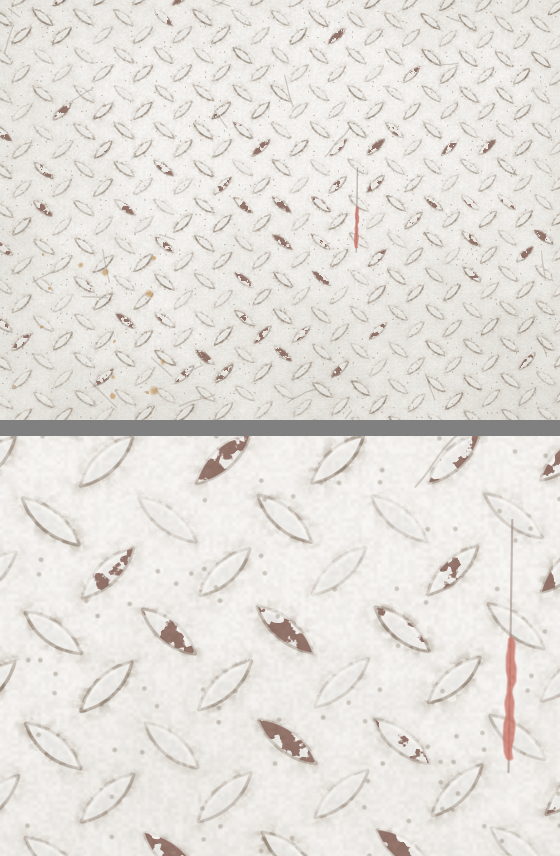
Top, the full canvas; bottom, a detail of the centre.
This texture is drawn by a WebGL 2 fragment shader. Its source:

```glsl
#version 300 es
precision highp float;
// Worn, white-painted steel tread plate with crossed lens-shaped studs, dirt and rust.
uniform vec2 u_resolution;
out vec4 fragColor;

float hash(vec2 p) { return fract(sin(dot(p, vec2(127.1, 311.7))) * 43758.5453); }

float noise(vec2 p) {
  vec2 i = floor(p), f = fract(p);
  f = f * f * (3.0 - 2.0 * f);
  return mix(mix(hash(i), hash(i + vec2(1, 0)), f.x),
             mix(hash(i + vec2(0, 1)), hash(i + vec2(1, 1)), f.x), f.y);
}

float fbm(vec2 p) {
  float sum = 0.0, amp = 0.53;
  for (int i = 0; i < 4; i++, amp *= 0.5) {
    sum += amp * noise(p);
    p = p * 2.03 + 17.3;
  }
  return sum;
}

// Lens with its long axis along x
float lens(vec2 p, float halfLength, float halfWidth) {
  p = abs(p);
  float c = (halfLength * halfLength - halfWidth * halfWidth) / (2.0 * halfWidth);
  return (p.x - halfLength) * c > p.y * halfLength
    ? length(p - vec2(halfLength, 0)) : length(p + vec2(0, c)) - c - halfWidth;
}

float segment(vec2 p, vec2 a, vec2 b) {
  vec2 ab = b - a;
  return length(p - a - ab * clamp(dot(p - a, ab) / dot(ab, ab), 0.0, 1.0));
}

// Stud lattice, y down, slightly tilted
vec2 lattice(vec2 uv) {
  float u = uv.x * (1.0 - 0.014 * uv.y);
  float top = 0.043 - 0.017 * u + 0.035 * u * u;
  float pitch = 0.0911 - 0.0017 * u - 0.0056 * u * u;
  return vec2(-0.05 + 13.58 * u + 1.04 * u * u, (uv.y - top) / pitch);
}

void main() {
  vec2 uv = gl_FragCoord.xy / u_resolution;
  uv.y = 1.0 - uv.y;
  vec2 p = uv * vec2(1.3333, 1.0), g = lattice(uv), id = vec2(0);
  float px = 1.0 / u_resolution.y, aa = 11.2 * px;

  // Nearest stud of two interleaved, opposed lattices
  float d = 10.0, under = 0.0;
  for (int k = 0; k < 2; k++) {
    vec2 q = g - 0.47 * float(k);
    vec2 cell = floor(q + 0.5), key = cell + 61.0 * float(k);
    vec2 f = q - cell - 0.025 * (vec2(hash(key), hash(key + 5.0)) - 0.5);
    float angle = (k == 0 ? 0.71 : -0.76) + 0.08 * (hash(key + 9.0) - 0.5);
    vec2 axis = vec2(cos(angle), sin(angle));
    vec2 local = vec2(dot(f, axis), dot(f, vec2(-axis.y, axis.x)));
    float stud = lens(local, 0.295 + 0.02 * hash(key + 3.0), 0.088);
    if (stud < d) { d = stud; id = key; under = smoothstep(-0.06, 0.06, local.y); }
  }

  // Painted ground: soft light and clouds
  float light = 1.15 - 0.95 * length((uv - vec2(0.5, 0.3)) * vec2(0.95, 0.9));
  light += 0.6 * (fbm(p * 5.0) - 0.5) + 0.35 * (fbm(g * 5.0 + 30.0) - 0.5);
  vec3 col = mix(vec3(0.85, 0.84, 0.81), vec3(0.955, 0.947, 0.935), clamp(light, 0.0, 1.0));

  // Dirt gathered around the studs
  float grime = 0.4 + 0.6 * hash(id + 21.0);
  float gritty = smoothstep(0.38, 0.72, fbm(g * 16.0));
  float halo = exp(-max(d, 0.0) * 17.0) * smoothstep(-0.01, 0.02, d);
  col = mix(col, vec3(0.67, 0.62, 0.56), halo * grime * (0.12 + 0.7 * gritty));

  // Stud face and its dark, broken outline
  float face = smoothstep(aa, -aa, d);
  col = mix(col, col * 0.4 + vec3(0.535, 0.53, 0.52), 0.75 * face);
  float rim = 1.0 - smoothstep(0.007, 0.012 + aa, abs(d - 0.004));
  col = mix(col, vec3(0.55, 0.49, 0.43), rim * grime * (0.2 + 0.35 * under + 0.35 * gritty));
  col += 0.035 * face * (1.0 - under) * smoothstep(-0.06, -0.015, d);

  // Chipped paint on a few studs, mostly across the middle
  float worn = step(1.0 - 0.27 * exp(-9.0 * pow(abs(uv.y - 0.53), 2.0)), hash(id + 40.0));
  float chip = smoothstep(0.51, 0.56, fbm(g * 7.0 + id));
  col = mix(col, vec3(0.51, 0.37, 0.33), 0.85 * chip * worn * face);

  // Rust stains at the lower left
  float ragged = 0.012 * (fbm(p * 60.0) - 0.5);
  for (float n = 0.0; n < 18.0; n++) {
    vec2 at = vec2(0.42 * hash(vec2(n, 1)), 0.54 + 0.43 * hash(vec2(n, 2)));
    float size = 0.004 + 0.014 * pow(hash(vec2(n, 3)), 3.0);
    float stain = 1.0 - smoothstep(size * 0.2, size, length(p - at) + ragged);
    col = mix(col, vec3(0.72, 0.53, 0.29), 0.6 * stain);
  }

  // Hairline scratches
  vec2 wavy = p + 0.004 * (noise(p * 40.0) - 0.5);
  for (float n = 0.0; n < 22.0; n++) {
    float turn = 6.283 * hash(vec2(n, 6));
    vec2 a = vec2(1.33 * hash(vec2(n, 4)), hash(vec2(n, 5)));
    vec2 b = a + (0.02 + 0.07 * hash(vec2(n, 7))) * vec2(cos(turn), sin(turn));
    float hair = 1.0 - smoothstep(0.0003, 0.0006 + px, segment(wavy, a, b));
    col = mix(col, vec3(0.62, 0.58, 0.53), 0.4 * hair);
  }

  // Scattered specks
  vec2 s = p * 85.0, sid = floor(s);
  vec2 offset = 0.3 + 0.4 * vec2(hash(sid + 2.0), hash(sid + 4.0));
  float speck = smoothstep(0.23, 0.08, length(s - sid - offset)) * step(0.91, hash(sid));
  col = mix(col, vec3(0.6, 0.55, 0.49), 0.45 * speck);

  // Red streak along a thin groove
  float groove = segment(p, vec2(0.851, 0.4), vec2(0.848, 0.6));
  col = mix(col, vec3(0.58, 0.5, 0.46), 0.5 - 0.5 * smoothstep(0.0003, 0.0006 + px, groove));
  float streak = segment(p, vec2(0.85, 0.495), vec2(0.848, 0.588)) + 0.004 * (noise(p * 110.0) - 0.5);
  col = mix(col, vec3(0.78, 0.43, 0.38), 0.75 - 0.75 * smoothstep(0.002, 0.0035 + px, streak));

  // Fine grain
  fragColor = vec4(col + 0.045 * (noise(p * 330.0) - 0.5), 1.0);
}
```
